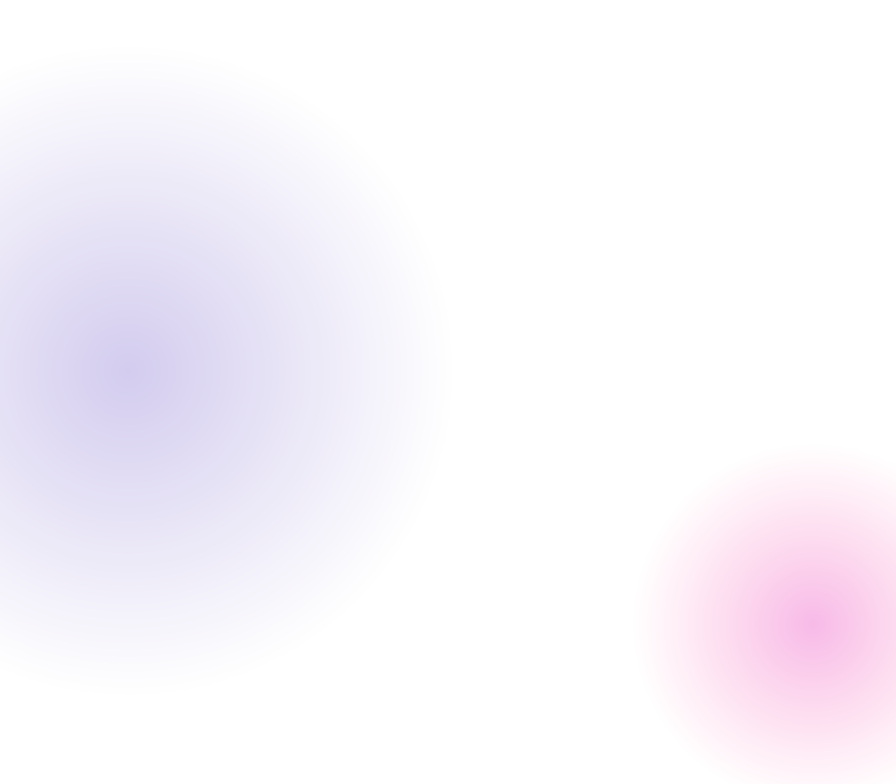
Write a WebGL 2 fragment shader that draws this background.

```glsl
#version 300 es
precision highp float;
// Two soft radial glows, violet at left and pink at lower right, on white.

uniform vec2 u_resolution;
out vec4 fragColor;

// Linear falloff: 1 at the center, 0 at the radius and beyond.
float glow(vec2 p, vec2 center, float radius) {
    return clamp(1.0 - length(p - center) / radius, 0.0, 1.0);
}

void main() {
    // Canvas heights, origin at the lower left.
    vec2 p = gl_FragCoord.xy / u_resolution.y;

    float violet = glow(p, vec2(0.164, 0.527), 0.417);
    float pink = glow(p, vec2(1.037, 0.204), 0.231);

    // Each glow takes its complementary light away from white.
    vec3 color = vec3(1.0);
    color -= violet * vec3(0.172, 0.200, 0.065);

    // The pink warms toward its rim.
    color -= pink * mix(vec3(0.0, 0.255, 0.14), vec3(0.03, 0.27, 0.09), pink);

    fragColor = vec4(color, 1.0);
}
```
